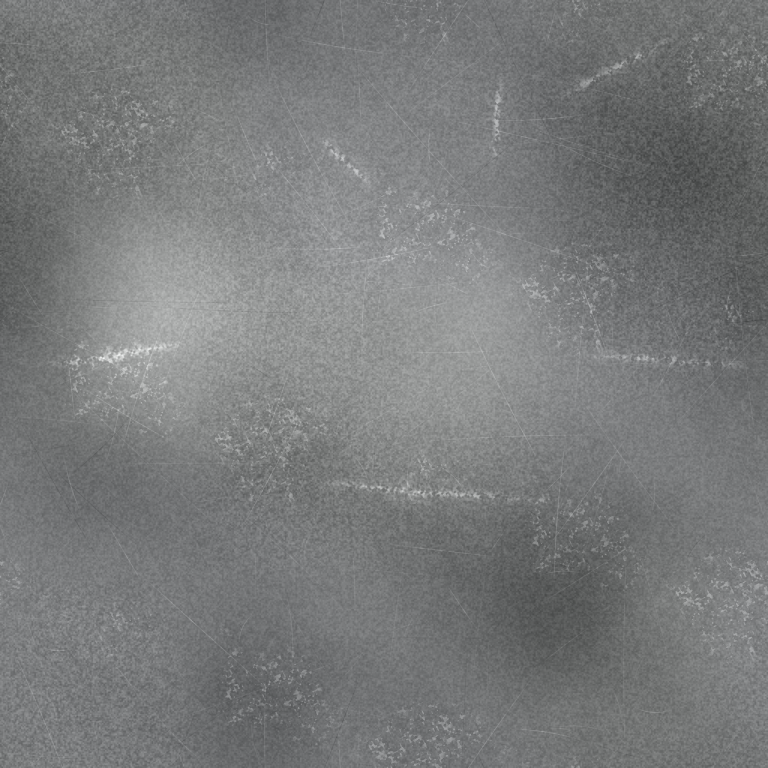
This texture is drawn by a Shadertoy shader. Its source:

```glsl
const float BASE_TONE = 0.434;
const float CLOUD_GAIN = 1.3;
const float MOTTLE_GAIN = 0.20;
const float FINE_GRAIN = 0.095;
const float SOFT_GRAIN = 0.07;
const float SCRATCH_HALF_WIDTH = 0.0005;
const float SCRATCH_GAIN = 0.14;
const float SCUFF_GAIN = 0.22;
const float CHIP_GAIN = 0.14;
const int SCRATCH_COUNT = 260;
const vec3 COOL_TINT = vec3(-0.005, 0.001, 0.006);
const vec3 GREEN_TINT = vec3(-0.004, 0.003, 0.0);
const float PI = 3.14159;

// Soft light and dark areas: centre, radius, strength
const vec4 CLOUDS[10] = vec4[10](
    vec4(0.20, 0.56, 0.12, 0.14), vec4(0.61, 0.56, 0.17, 0.11),
    vec4(0.42, 0.67, 0.20, 0.08), vec4(0.83, 0.76, 0.15, -0.08),
    vec4(0.70, 0.23, 0.13, -0.06), vec4(0.02, 0.62, 0.11, -0.07),
    vec4(0.42, 0.40, 0.09, -0.02), vec4(0.16, 0.14, 0.11, 0.03),
    vec4(0.95, 0.20, 0.09, 0.05), vec4(0.32, 0.10, 0.08, -0.04));

// Rough worn streaks: centre, angle, half length
const vec4 SCUFFS[6] = vec4[6](
    vec4(0.56, 0.36, -0.08, 0.19), vec4(0.87, 0.53, -0.07, 0.13),
    vec4(0.80, 0.91, 0.50, 0.10), vec4(0.45, 0.79, -0.75, 0.06),
    vec4(0.65, 0.84, 1.50, 0.07), vec4(0.15, 0.54, 0.15, 0.12));

// Integer hash giving three values from 0 to 1
vec3 hash3(vec3 key) {
    uvec3 v = uvec3(key) * 1664525u + 1013904223u;
    v.x += v.y * v.z; v.y += v.z * v.x; v.z += v.x * v.y;
    v ^= v >> 16u;
    v.x += v.y * v.z; v.y += v.z * v.x; v.z += v.x * v.y;
    return vec3(v >> 8u) / 16777216.0;
}

// Value noise that wraps after a whole number of cells
float noise(vec2 p, float cells) {
    vec2 q = p * cells - 0.5;
    vec2 cell = floor(q), f = q - cell;
    f = f * f * (3.0 - 2.0 * f);
    vec2 a = mod(cell, cells), b = mod(cell + 1.0, cells);
    return mix(mix(hash3(vec3(a, cells)).x, hash3(vec3(b.x, a.y, cells)).x, f.x),
               mix(hash3(vec3(a.x, b.y, cells)).x, hash3(vec3(b, cells)).x, f.x), f.y);
}

float fbm(vec2 p, float cells) {
    float sum = 0.0, weight = 0.5;
    for (int i = 0; i < 5; i++) {
        sum += weight * noise(p, cells);
        cells *= 2.0;
        weight *= 0.5;
    }
    return sum / 0.96875;
}

// Shortest offset from a centre on the repeating tile
vec2 wrapOffset(vec2 p, vec2 centre) {
    return fract(p - centre + 0.5) - 0.5;
}

vec2 turn(vec2 p, float angle) {
    float c = cos(angle), s = sin(angle);
    return vec2(c * p.x + s * p.y, c * p.y - s * p.x);
}

float clouds(vec2 p) {
    float tone = 0.0;
    for (int i = 0; i < 10; i++) {
        vec2 d = wrapOffset(p, CLOUDS[i].xy) / CLOUDS[i].z;
        tone += CLOUDS[i].w * exp(-dot(d, d));
    }
    return tone;
}

// Hairline scratches: light and dark, some along the axes
float scratches(vec2 p, float pixel) {
    float tone = 0.0;
    for (int i = 0; i < SCRATCH_COUNT; i++) {
        vec3 place = hash3(vec3(i, 7, 31));
        vec3 look = hash3(vec3(i, 53, 11));
        float angle = PI * place.z;
        if (i % 4 == 0) angle = 0.5 * PI * float(i / 4 % 2) + 0.3 * (place.z - 0.5);
        float halfLength = mix(0.02, 0.2, look.x * look.x);
        vec2 d = turn(wrapOffset(p, place.xy), angle);
        float along = d.x / halfLength;
        float across = abs(d.y + 0.012 * (look.z - 0.5) * along * along);
        float line = clamp((SCRATCH_HALF_WIDTH + 0.5 * pixel - across) / pixel, 0.0, 1.0);
        float side = i % 5 == 1 ? -0.6 : 1.0;
        tone += side * line * (1.0 - smoothstep(0.3, 1.0, abs(along))) * mix(0.25, 1.0, look.y * look.y);
    }
    return tone;
}

float scuffs(vec2 p, float wobble) {
    float wear = 0.0;
    for (int i = 0; i < 6; i++) {
        vec2 d = turn(wrapOffset(p, SCUFFS[i].xy), SCUFFS[i].z);
        float across = (d.y + 0.015 * (wobble - 0.5)) / 0.004;
        float trail = 0.7 * exp(-across * across) + 0.3 * exp(-0.1 * across * across);
        wear += trail * (1.0 - smoothstep(0.3, 1.0, abs(d.x) / SCUFFS[i].w));
    }
    return wear;
}

void mainImage(out vec4 fragColor, in vec2 fragCoord) {
    vec2 p = fragCoord / iResolution.xy;
    vec2 slanted = vec2(2.0 * p.x + p.y, 2.0 * p.y - p.x); // whole steps keep the wrap
    float pixel = 1.0 / min(iResolution.x, iResolution.y);
    float mottle = fbm(slanted, 2.0), wear = fbm(slanted + 0.37, 3.0);

    // Cloudy metal
    float tone = BASE_TONE + CLOUD_GAIN * clouds(p + 0.05 * (vec2(mottle, wear) - 0.5));
    tone += MOTTLE_GAIN * (mottle - 0.5);

    // Sandy grain, a little stronger in some areas
    float grain = FINE_GRAIN * (noise(p, 512.0) - 0.5) + SOFT_GRAIN * (noise(slanted, 140.0) - 0.5);
    tone += grain * mix(0.75, 1.2, smoothstep(0.3, 0.7, noise(p, 4.0)));

    // Scratches, broken streaks and chips
    tone += SCRATCH_GAIN * scratches(p, pixel) * mix(0.5, 1.1, noise(p, 90.0));
    float flecks = 0.6 * noise(slanted, 170.0) + 0.4 * noise(slanted, 50.0);
    tone += SCUFF_GAIN * scuffs(p, wear) * smoothstep(0.3, 0.7, flecks);
    tone += CHIP_GAIN * smoothstep(0.58, 0.85, flecks) * smoothstep(0.52, 0.7, wear);

    vec3 tint = mix(GREEN_TINT, COOL_TINT, smoothstep(0.3, 0.6, noise(p, 3.0)));
    fragColor = vec4(clamp(tone + tint, 0.0, 1.0), 1.0);
}
```
